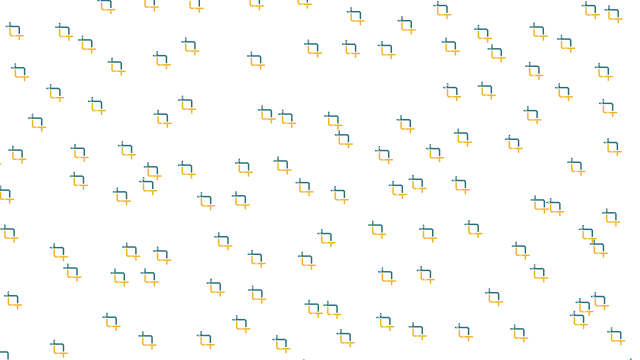
A WebGL 1 fragment shader for this pattern:

```glsl
precision highp float;
// Small interlocking teal and yellow elbow marks scattered over white.

uniform vec2 u_resolution;

const vec3 PAPER  = vec3(1.0);
const vec3 TEAL   = vec3(0.14, 0.43, 0.47);
const vec3 YELLOW = vec3(0.94, 0.70, 0.14);

const float CELL        = 0.127;       // scatter spacing, in canvas heights
const float JITTER      = 0.85;        // share of a cell a mark may wander
const float MARK_UNIT   = 1.0 / 648.0; // one mark unit, in canvas heights
const float HALF_STROKE = 1.3;         // the rest are in mark units
const float HALF_SHINE  = 0.55;
const float ARM         = 8.3;         // offset of the bars from the centre
const float BEND        = 2.0;         // size of the softened corner
const float TAIL        = 16.0;        // reach of the long bar and the stub
const float DROP        = -4.0;        // where the short bar ends
const float SHINE_LEVEL = 0.75;

vec2 hash2(vec2 p) {
    vec2 q = vec2(dot(p, vec2(127.1, 311.7)), dot(p, vec2(269.5, 183.3)));
    return fract(sin(q) * 43758.545);
}

float segment(vec2 p, vec2 a, vec2 b) {
    vec2 pa = p - a;
    vec2 ba = b - a;
    return length(pa - ba * clamp(dot(pa, ba) / dot(ba, ba), 0.0, 1.0));
}

// Centre line of one elbow: long bar, softened corner, short bar and stub.
float elbow(vec2 p) {
    vec2 bendStart = vec2(ARM - BEND, ARM);
    vec2 bendEnd = vec2(ARM, ARM - BEND);
    float d = segment(p, vec2(1.0 - TAIL, ARM), bendStart);
    d = min(d, segment(p, bendStart, bendEnd));
    d = min(d, segment(p, bendEnd, vec2(ARM, DROP)));
    return min(d, segment(p, vec2(-ARM, ARM), vec2(-ARM, TAIL - 1.0)));
}

float cover(float d, float pixel) {
    return clamp(0.5 - d / pixel, 0.0, 1.0);
}

// Paints a mark; the yellow elbow is the teal one turned half round.
vec3 paintMark(vec3 color, vec2 p, float pixel) {
    color = mix(color, YELLOW, cover(elbow(-p) - HALF_STROKE, pixel));
    color = mix(color, TEAL, cover(elbow(p) - HALF_STROKE, pixel));

    // Pale glints on both long bars and on the upper stub.
    float shine = segment(p, vec2(-13.0, ARM), vec2(-10.5, ARM));
    shine = min(shine, segment(p, vec2(-ARM, 12.0), vec2(-ARM, 13.5)));
    shine = min(shine, segment(p, vec2(-2.5, -ARM), vec2(1.5, -ARM)));
    return mix(color, PAPER, SHINE_LEVEL * cover(shine - HALF_SHINE, pixel));
}

void main() {
    vec2 uv = gl_FragCoord.xy / u_resolution.y;
    float pixel = 1.0 / (u_resolution.y * MARK_UNIT);
    vec2 home = floor(uv / CELL);
    vec3 color = PAPER;

    // One wandering mark per cell, gathered from the neighbourhood.
    for (int j = -1; j <= 1; j++) {
        for (int i = -1; i <= 1; i++) {
            vec2 cell = home + vec2(float(i), float(j));
            vec2 center = (cell + 0.5 + JITTER * (hash2(cell) - 0.5)) * CELL;
            color = paintMark(color, (uv - center) / MARK_UNIT, pixel);
        }
    }
    gl_FragColor = vec4(color, 1.0);
}
```
